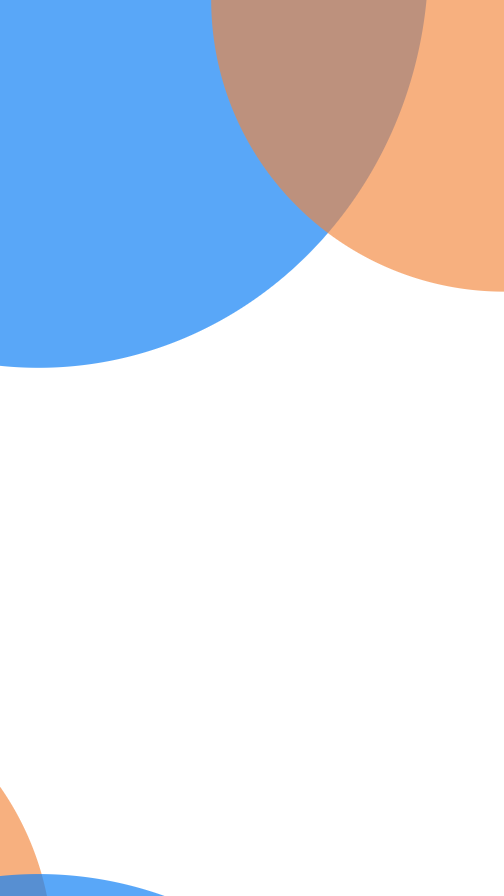
This background is drawn by a Shadertoy shader. Its source:

```glsl
// Large translucent blue and orange discs cropped by two corners of a white page.
// Each disc is an antialiased ellipse distance, blended in order over the page,
// so the overlaps take their colour from the disc on top.

// Approximate signed distance to an axis-aligned ellipse
float ellipseDistance(vec2 p, vec2 radii) {
    float scaled = length(p / radii);
    float gradient = length(p / (radii * radii));
    return scaled * (scaled - 1.0) / max(gradient, 1e-4);
}

// Blends a translucent disc over the colour beneath it
vec3 addDisc(vec3 under, vec2 p, vec2 radii, vec4 ink) {
    float pixel = 1.0 / iResolution.y;
    float coverage = clamp(0.5 - ellipseDistance(p, radii) / pixel, 0.0, 1.0);
    return mix(under, ink.rgb, ink.a * coverage);
}

void mainImage(out vec4 fragColor, in vec2 fragCoord) {
    // Position in canvas heights
    vec2 p = fragCoord / iResolution.y;

    // Ink colours with opacity
    vec4 blue = vec4(0.07, 0.507, 0.961, 0.70);
    vec4 orange = vec4(0.952, 0.523, 0.228, 0.65);
    vec2 blueRadii = vec2(0.4352, 0.4561);
    vec2 orangeRadii = vec2(0.3268, 0.3255);

    vec3 color = vec3(1.0);

    // Top: orange lies over blue
    color = addDisc(color, p - vec2(0.043, 1.0456), blueRadii, blue);
    color = addDisc(color, p - vec2(0.5625, 1.0), orangeRadii, orange);

    // Bottom left: blue lies over orange
    color = addDisc(color, p - vec2(-0.2680, -0.0642), orangeRadii, orange);
    color = addDisc(color, p - vec2(0.043, -0.4316), blueRadii, blue);

    fragColor = vec4(color, 1.0);
}
```
